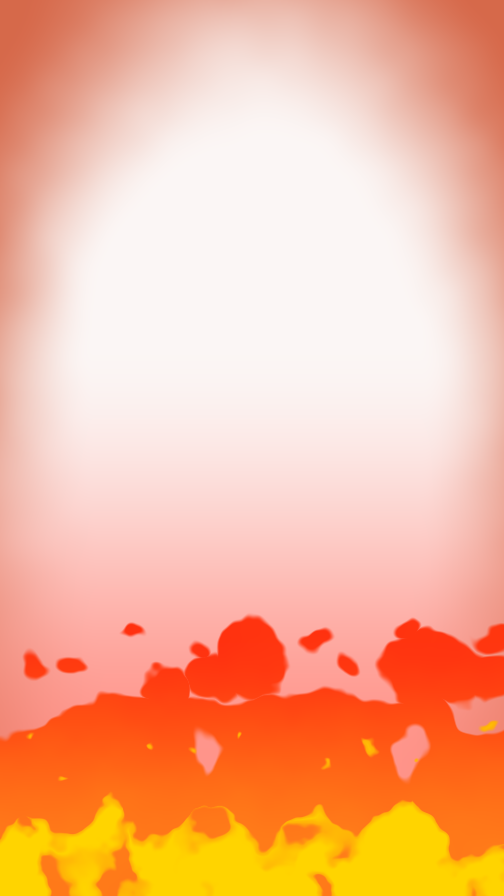
Give the GLSL for this background, as a Shadertoy shader.

```glsl
// Pale glowing backdrop with a warm vignette above red, orange and yellow flames.

const vec3 PALE   = vec3(0.985, 0.965, 0.96);
const vec3 PINK   = vec3(1.00, 0.58, 0.54);
const vec3 RUST   = vec3(0.84, 0.41, 0.29);
const vec3 RED    = vec3(1.00, 0.20, 0.06);
const vec3 ORANGE = vec3(1.00, 0.48, 0.10);
const vec3 AMBER  = vec3(1.00, 0.69, 0.03);
const vec3 YELLOW = vec3(1.00, 0.83, 0.00);

float hash(vec2 p) {
    return fract(sin(dot(p, vec2(127.1, 311.7))) * 43758.5453);
}

float noise(vec2 p) {
    vec2 i = floor(p), f = fract(p);
    f = f * f * (3.0 - 2.0 * f);
    return mix(mix(hash(i), hash(i + vec2(1, 0)), f.x),
               mix(hash(i + vec2(0, 1)), hash(i + vec2(1, 1)), f.x), f.y);
}

float fbm(vec2 p) {
    float sum = 0.0, amp = 0.5;
    for (int i = 0; i < 3; i++) {
        sum += amp * noise(p);
        p = p * 2.03 + 17.3;
        amp *= 0.5;
    }
    return sum / 0.875;
}

vec2 warp(vec2 p, float scale, float amount) {
    vec2 n = vec2(fbm(p * scale), fbm(p * scale + 41.7));
    return p + (n - 0.5) * amount;
}

// Approximate signed distance to an ellipse.
float blob(vec2 p, vec2 center, vec2 radius) {
    return (length((p - center) / radius) - 1.0) * min(radius.x, radius.y);
}

float cover(float dist, float softness) {
    return 1.0 - smoothstep(-softness, softness, dist);
}

// Row of jittered blobs, scattered inside a horizontal band.
float scatter(vec2 p, float count, vec2 band, vec2 sizes, float seed) {
    float d = 1.0;
    for (float i = 0.0; i < count; i++) {
        vec2 rnd = vec2(hash(vec2(i, seed)), hash(vec2(seed, i + 3.0)));
        vec2 center = vec2((i + 0.2 + 0.6 * rnd.x) / count, mix(band.x, band.y, rnd.y));
        float r = mix(sizes.x, sizes.y, hash(rnd));
        d = min(d, blob(p, center, vec2(r, r * 0.9)));
    }
    return d;
}

vec3 backdrop(vec2 p) {
    vec3 col = mix(PINK, PALE, smoothstep(0.25, 1.1, p.y));
    vec2 q = (p - vec2(0.5, 0.97)) / vec2(0.5, p.y > 0.97 ? 0.81 : 1.6);
    float d = length(q) + 0.14 * (fbm(p * 4.0) - 0.5);
    float strength = mix(0.5, 1.0, smoothstep(0.4, 1.1, p.y));
    return mix(col, RUST, strength * smoothstep(0.65, 1.33, d));
}

// Tall red mass: a rising base, rounded billows and see-through gaps.
float redFlame(vec2 p) {
    vec2 q = warp(p, 13.0, 0.075);
    float base = mix(0.31, 0.40, smoothstep(0.0, 0.2, q.x))
               - 0.07 * smoothstep(0.85, 0.94, q.x);
    float d = q.y - base;
    d = min(d, blob(q, vec2(0.33, 0.42), vec2(0.055)));
    d = min(d, blob(q, vec2(0.42, 0.45), vec2(0.045)));
    d = min(d, blob(q, vec2(0.505, 0.475), vec2(0.072, 0.08)));
    d = min(d, blob(q, vec2(0.87, 0.45), vec2(0.095, 0.075)));
    d = min(d, blob(q, vec2(0.95, 0.44), vec2(0.045)));
    d = max(d, -blob(q, vec2(0.80, 0.29), vec2(0.034, 0.055)));
    d = max(d, -blob(q, vec2(0.40, 0.295), vec2(0.020, 0.042)));
    return min(d, scatter(q, 9.0, vec2(0.43, 0.54), vec2(0.014, 0.034), 5.0));
}

// Low yellow tongues with ragged edges and a few loose sparks.
float yellowFlame(vec2 p) {
    vec2 q = warp(p, 16.0, 0.085);
    float height = 0.15 + 0.035 * cos((q.x - 0.8) * 33.0)
                 - 0.05 * (1.0 - smoothstep(0.0, 0.16, q.x))
                 - 0.09 * smoothstep(0.84, 0.96, q.x);
    float d = q.y - height;
    float gaps = noise(q * vec2(19.0, 15.0) + 8.0) - 0.76;
    d = max(d, gaps * 0.09);
    return min(d, scatter(q, 9.0, vec2(0.22, 0.34), vec2(0.005, 0.013), 11.0));
}

void mainImage(out vec4 fragColor, in vec2 fragCoord) {
    // Width spans 0 to 1, height spans 0 to 16/9.
    vec2 p = fragCoord / iResolution.xy * vec2(1.0, 16.0 / 9.0);
    vec3 col = backdrop(p);

    // Red flames fade to orange toward the ground.
    vec3 redFill = mix(ORANGE, RED, smoothstep(0.08, 0.54, p.y));
    redFill.g += 0.04 * (fbm(p * 9.0) - 0.5);
    col = mix(col, redFill, cover(redFlame(p), 0.005));

    // Yellow flames have amber rims.
    float d = yellowFlame(p);
    vec3 yellowFill = mix(AMBER, YELLOW, smoothstep(0.0, 0.022, -d));
    col = mix(col, yellowFill, cover(d, 0.004));

    fragColor = vec4(col, 1.0);
}
```
